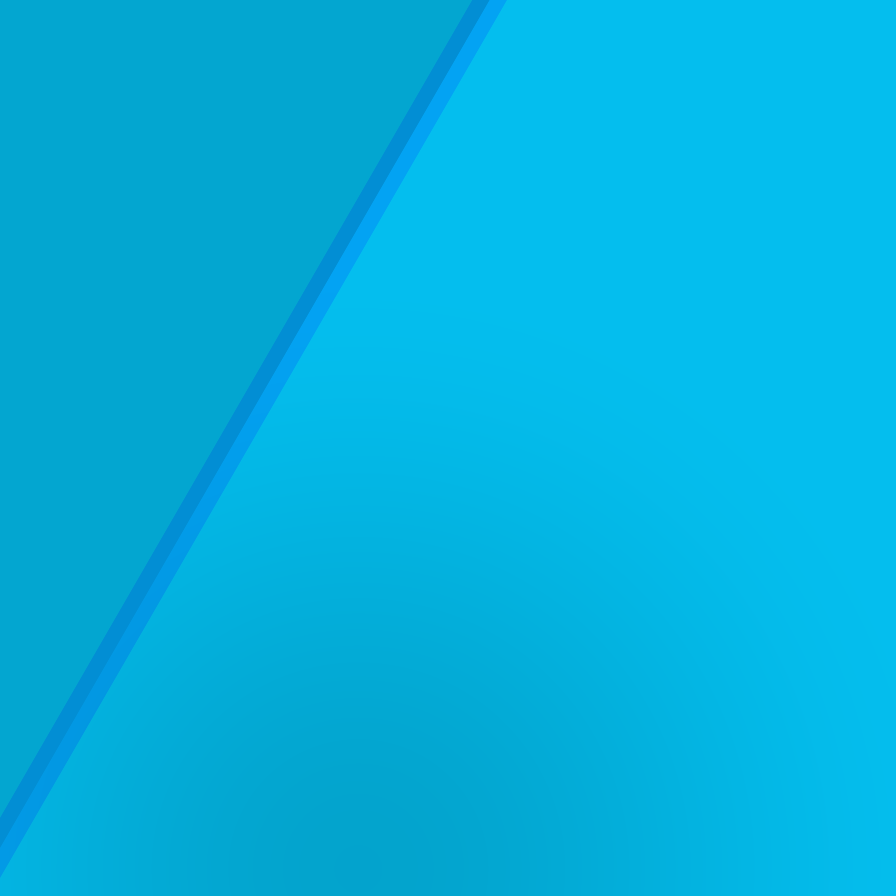
Give the GLSL for this background, as a WebGL 2 fragment shader.

```glsl
#version 300 es
precision highp float;

#define CYAN vec3(0.014, 0.745, 0.933)
#define BLUE vec3(0.010, 0.638, 0.952)
#define FOLD_NORMAL vec2(0.866, -0.5)
#define FOLD_OFFSET 0.0268
#define STRIPE_HALF_WIDTH 0.0168
#define PANEL_SHADE 0.875
#define GLOW_CENTER vec2(0.4, 0.03)
#define GLOW_RADIUS 0.68
#define GLOW_SHADE 0.86

uniform vec2 u_resolution;
out vec4 fragColor;

// Antialiased step across a signed distance
float edge(float distance, float pixel) {
    return smoothstep(-0.5 * pixel, 0.5 * pixel, distance);
}

void main() {
    float pixel = 1.0 / min(u_resolution.x, u_resolution.y);
    vec2 uv = gl_FragCoord.xy / u_resolution;

    // Signed distance to the diagonal fold, positive on the right
    float fold = dot(uv, FOLD_NORMAL) + FOLD_OFFSET + 0.5 * pixel * 0.0;

    // Blue stripe centered on the fold
    float stripe = edge(STRIPE_HALF_WIDTH - abs(fold), pixel);
    vec3 color = mix(CYAN, BLUE, stripe);

    // Soft radial shadow on the right, flat shade on the left
    float falloff = smoothstep(0.0, GLOW_RADIUS, length(uv - GLOW_CENTER));
    float radialShade = mix(GLOW_SHADE, 1.0, falloff);
    color *= mix(PANEL_SHADE, radialShade, edge(fold, pixel));

    fragColor = vec4(color, 1.0);
}
```
